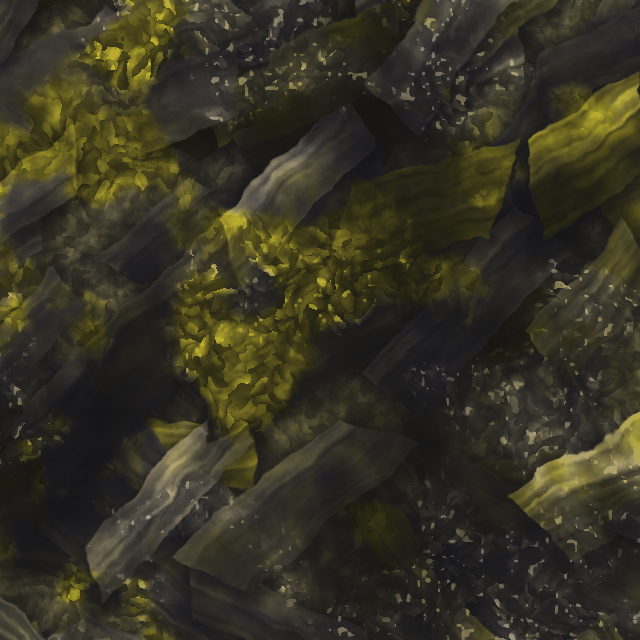
This texture is drawn by a WebGL 1 fragment shader. Its source:

```glsl
precision highp float;
// Jumbled dark prismatic crystals with olive-yellow pockets and glittering grains.
uniform vec2 u_resolution;

const vec3 GREY_DARK = vec3(0.080, 0.078, 0.097);
const vec3 GREY_LIGHT = vec3(0.61, 0.57, 0.49);
const vec3 OLIVE_DARK = vec3(0.085, 0.082, 0.060);
const vec3 OLIVE_LIGHT = vec3(0.67, 0.62, 0.17);

float hash(vec2 p) {
  vec3 q = fract(vec3(p.xyx) * 0.1031);
  q += dot(q, q.yzx + 33.33);
  return fract((q.x + q.y) * q.z);
}

float noise(vec2 p) {
  vec2 i = floor(p), f = fract(p);
  f = f * f * (3.0 - 2.0 * f);
  return mix(mix(hash(i), hash(i + vec2(1, 0)), f.x),
             mix(hash(i + vec2(0, 1)), hash(i + vec2(1, 1)), f.x), f.y);
}

float fbm(vec2 p) {
  float sum = 0.0, amp = 0.516;
  for (int i = 0; i < 5; i++) {
    sum += amp * noise(p);
    p = mat2(0.8, -0.6, 0.6, 0.8) * p * 2.03 + 17.3;
    amp *= 0.5;
  }
  return sum;
}

vec2 rotate(vec2 p, float angle) {
  float c = cos(angle), s = sin(angle);
  return vec2(c * p.x + s * p.y, c * p.y - s * p.x);
}

// Angular grains: each cell is a small tilted facet with its own brightness.
float grains(vec2 p) {
  vec2 cell = floor(p), nearestOffset = vec2(0.0), nearestId = vec2(0.0);
  float nearest = 9.0;
  for (int y = -1; y <= 1; y++)
  for (int x = -1; x <= 1; x++) {
    vec2 id = cell + vec2(x, y);
    vec2 offset = p - id - vec2(hash(id + 3.1), hash(id + 8.7));
    float dist = dot(offset, offset);
    if (dist < nearest) { nearest = dist; nearestOffset = offset; nearestId = id; }
  }
  vec2 tilt = rotate(nearestOffset, 6.28 * hash(nearestId + 5.5));
  return clamp(hash(nearestId) + 0.6 * tilt.x - 0.4 * nearest, 0.0, 1.0);
}

// Signed distance to a bar whose two ends are cut at a slant.
float prismDistance(vec2 q, vec2 halfSize, float slant) {
  float ends = (abs(q.x + slant * q.y) - halfSize.x) / sqrt(1.0 + slant * slant);
  return max(ends, abs(q.y) - halfSize.y);
}

// Paints one crystal and its shadow over a surface of (tone, olive share).
vec2 paintCrystal(vec2 surface, vec2 q, vec2 halfSize, vec2 id) {
  float d = prismDistance(q, halfSize, 1.6 * hash(id + 2.2) - 0.8);
  if (d > 0.045) return surface;
  surface.x *= mix(0.42, 1.0, smoothstep(0.0, 0.045, d + 0.25 * max(q.y, 0.0)));
  if (d > 0.003) return surface;

  float ridge = halfSize.y * (hash(id + 6.4) - 0.4);
  float upper = smoothstep(-0.004, 0.004, q.y - ridge);
  float streaks = noise(q * vec2(9.0, 150.0) + id * 7.0);
  float mottle = fbm(q * vec2(16.0, 30.0) + id * 3.0);
  float tone = 0.09 + 0.44 * pow(hash(id + 1.3), 1.5);
  tone *= mix(0.65, 1.18, upper) * (0.35 + 1.25 * mottle);
  tone *= 1.0 + (streaks - 0.5) * mix(0.2, 0.9, hash(id + 4.8));
  tone *= 1.0 + 0.3 * q.x / halfSize.x;
  tone += 0.13 * exp(-abs(d) / 0.004) * step(0.0, q.y) * mottle;
  float olive = mix(0.12, 0.85, smoothstep(0.5, 0.8, hash(id + 9.9)));
  olive += 0.7 * (mottle - 0.5);
  return mix(surface, vec2(tone, olive), 1.0 - smoothstep(-0.002, 0.002, d));
}

// Scatters crystals on a jittered grid; they lean right, and dip near the bottom.
vec2 paintLayer(vec2 surface, vec2 p, float cellSize, float seed) {
  vec2 cell = floor(p / cellSize);
  for (int y = -1; y <= 1; y++)
  for (int x = -1; x <= 1; x++) {
    vec2 grid = cell + vec2(x, y);
    vec2 id = grid + seed;
    if (hash(id + 11.7) > 0.78) continue;
    vec2 jitter = 0.25 + 0.5 * vec2(hash(id + 0.4), hash(id + 7.6));
    vec2 center = (grid + jitter) * cellSize;
    float lean = mix(-0.75, 0.65, smoothstep(0.17, 0.34, center.y));
    lean += 0.8 * (hash(id + 3.7) - 0.5);
    vec2 halfSize = cellSize * vec2(mix(0.45, 0.8, hash(id + 5.1)),
                                    mix(0.14, 0.32, hash(id + 8.3)));
    surface = paintCrystal(surface, rotate(p - center, lean), halfSize, id);
  }
  return surface;
}

void main() {
  vec2 uv = gl_FragCoord.xy / min(u_resolution.x, u_resolution.y);
  vec2 warp = vec2(fbm(uv * 14.0), fbm(uv * 14.0 + 40.0)) - 0.5;
  vec2 p = uv + 0.035 * warp;
  float grain = grains(p * 62.0 + 3.0 * warp);
  float rough = fbm(uv * 45.0);

  // Rubble below, then crystals from small to large to small.
  vec2 surface = vec2(0.12 + 0.28 * grain * rough + 0.12 * rough, 0.15 + 0.5 * fbm(uv * 7.0));
  surface = paintLayer(surface, p, 0.19, 20.0);
  surface = paintLayer(surface, p, 0.36, 57.0);
  surface = paintLayer(surface, p + 0.09, 0.23, 93.0);

  // Deep shadow masses, pale glittering crusts and yellow pockets.
  float lit = smoothstep(0.33, 0.62, fbm(uv * 3.2 + 4.0));
  float crust = smoothstep(0.53, 0.67, fbm(p * 5.5 + 31.0));
  float pocket = smoothstep(0.57, 0.71, fbm(p * 5.0 + 68.0));
  float tone = surface.x * mix(0.35, 1.4, lit) * (0.7 + 0.6 * rough);
  tone += crust * (0.5 * grain * grain * rough + 0.04) * mix(0.4, 1.0, lit);
  tone += pocket * (0.1 + 0.75 * grain * rough) * mix(0.45, 1.0, lit);
  tone += 0.5 * crust * smoothstep(0.68, 0.8, noise(uv * 130.0) * (0.6 + 0.5 * grain));
  float olive = clamp(surface.y * (1.0 - 0.6 * crust) + pocket, 0.0, 1.0);

  tone = clamp(tone, 0.0, 1.1);
  vec3 color = mix(mix(GREY_DARK, GREY_LIGHT, tone), mix(OLIVE_DARK, OLIVE_LIGHT, tone), olive);
  gl_FragColor = vec4(color, 1.0);
}
```
